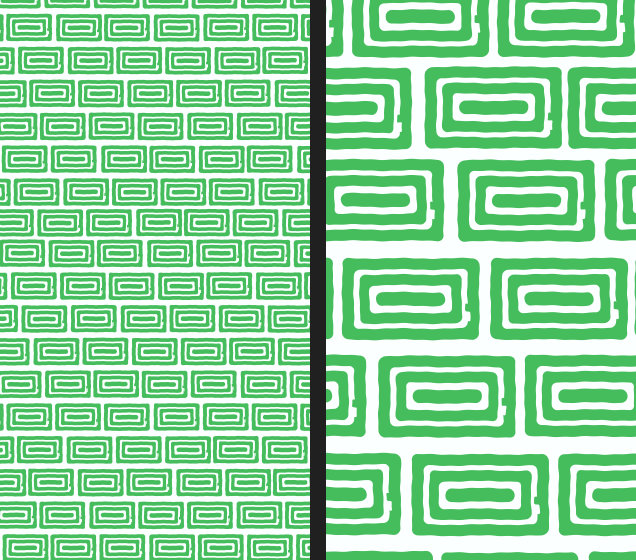
Left: the whole. Right: its middle third, enlarged.
This pattern is drawn by a Shadertoy shader. Its source:

```glsl
// Staggered rows of green nested rounded rectangles on white, slightly hand cut.

float hash(vec2 p) {
    return fract(sin(dot(p, vec2(41.3, 289.1))) * 4375.5);
}

float roundBox(vec2 p, vec2 halfSize, float radius) {
    vec2 q = abs(p) - halfSize + radius;
    return length(max(q, 0.0)) + min(max(q.x, q.y), 0.0) - radius;
}

// Signed distance to one brick: outer frame, inner frame and centre bar.
float brick(vec2 p, vec2 id) {
    float phase = 6.283 * hash(id + 7.0);
    p += 0.2 * sin(p.yx * vec2(0.31, 0.23) + phase)
       + 0.1 * sin(p.yx * vec2(0.83, 0.71) - phase);

    float outer = roundBox(p, vec2(31.3, 18.6), 3.0);
    float gap = roundBox(p, vec2(26.0, 13.5), 2.5);
    float inner = roundBox(p, vec2(23.3, 11.2), 2.6);
    float hole = roundBox(p, vec2(18.8, 6.3), 2.2);
    float bar = roundBox(p, vec2(15.8, 3.1), 2.9);

    // Ragged right side of the gap: a nick above, a tooth below it.
    float toothY = mix(1.0, 5.0, hash(id + 3.0));
    float nick = roundBox(p - vec2(26.2, toothY + 4.0), vec2(0.9, 2.2), 0.6);
    float tooth = roundBox(p - vec2(26.0, toothY), vec2(1.2, 1.8), 0.7);

    float frame = max(outer, -min(gap, nick));
    return min(min(frame, tooth), min(bar, max(inner, -hole)));
}

void mainImage(out vec4 fragColor, in vec2 fragCoord) {
    // Canvas is 768 units high, y measured downwards.
    float pixel = 768.0 / iResolution.y;
    vec2 p = vec2(fragCoord.x * pixel, 768.0 - fragCoord.y * pixel);

    float d = 100.0;
    for (int i = 0; i < 18; i++) {
        float row = float(i);
        // Rows drift right; two rows sit closer, with one extra sideways jump.
        vec2 start = vec2(
            25.5 + 15.3 * row + 17.4 * step(6.5, row),
            -7.1 + 45.1 * row - 3.1 * clamp(row - 6.0, 0.0, 2.0) - 0.22 * max(row - 8.0, 0.0));
        vec2 q = p - start;
        float column = floor(q.x / 67.2 + 0.5);
        vec2 id = vec2(column, row);
        q.x -= 67.2 * column + 2.4 * (hash(id) - 0.5);
        q.y -= 0.8 * (hash(id + 11.0) - 0.5);
        d = min(d, brick(q, id));
    }

    float ink = clamp(0.5 - d / pixel, 0.0, 1.0);
    vec3 color = mix(vec3(0.99, 1.0, 1.0), vec3(0.27, 0.74, 0.36), ink);
    fragColor = vec4(color, 1.0);
}
```
